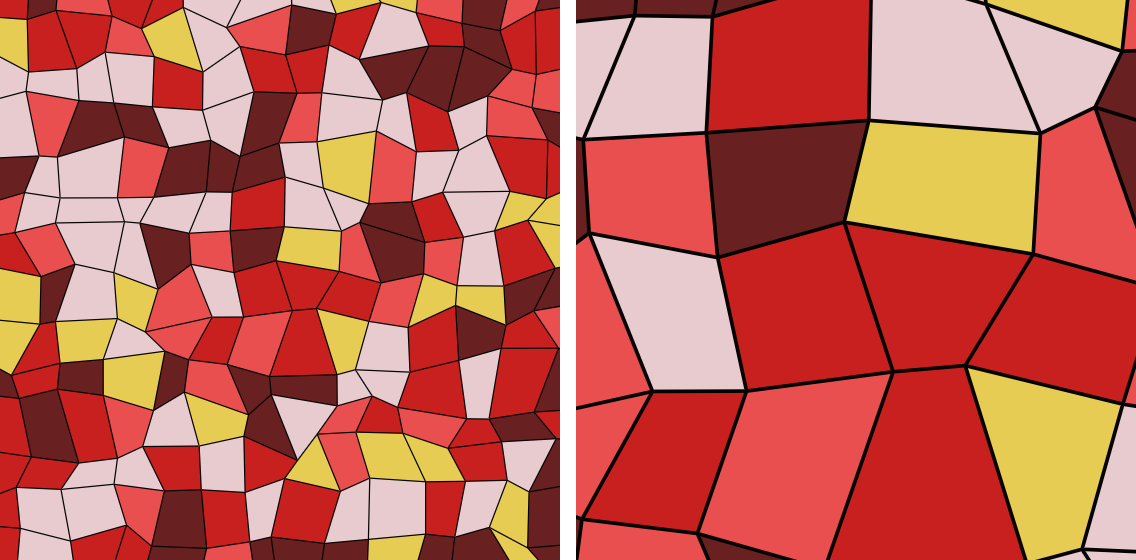
Left, the full canvas; right, a detail of the centre.
Give the GLSL for this pattern, as a Shadertoy shader.

```glsl
const float CELLS = 13.0;        // grid cells across the canvas
const float JITTER = 0.74;       // full range of corner displacement, in cells
const float LINE_HALF = 0.0011;  // half width of the lines, in canvas units

const vec3 RED    = vec3(0.785, 0.125, 0.122);
const vec3 CORAL  = vec3(0.918, 0.310, 0.310);
const vec3 PINK   = vec3(0.906, 0.796, 0.812);
const vec3 MAROON = vec3(0.406, 0.125, 0.128);
const vec3 YELLOW = vec3(0.906, 0.800, 0.325);
const vec3 INK    = vec3(0.020, 0.008, 0.008);

vec2 hash22(vec2 p) {
    vec3 q = fract(p.xyx * vec3(0.1031, 0.1030, 0.0973));
    q += dot(q, q.yzx + 33.33);
    return fract((q.xx + q.yz) * q.zy);
}

// Displaced grid corner
vec2 corner(vec2 id) {
    return id + (hash22(id + 17.0) - 0.5) * JITTER;
}

// Shuffled cell rank: a cubic permutation keeps the colour shares even
float cellRank(vec2 id) {
    int k = int(id.x) + 16 * int(id.y) + 40;
    int cube = (k * k % 257) * k % 257;
    return float(cube * 101 % 257) / 257.0;
}

vec3 tileColor(float rank) {
    if (rank < 0.215) return RED;
    if (rank < 0.485) return PINK;
    if (rank < 0.695) return MAROON;
    if (rank < 0.855) return YELLOW;
    return CORAL;
}

float segmentDistance(vec2 p, vec2 a, vec2 b) {
    vec2 ap = p - a, ab = b - a;
    return length(ap - ab * clamp(dot(ap, ab) / dot(ab, ab), 0.0, 1.0));
}

// True if a ray to the right of p crosses the edge a-b
bool crosses(vec2 p, vec2 a, vec2 b) {
    if ((a.y > p.y) == (b.y > p.y)) return false;
    return p.x < a.x + (b.x - a.x) * (p.y - a.y) / (b.y - a.y);
}

// Signed distance to the four-sided tile of a cell, negative inside
float tileDistance(vec2 p, vec2 id) {
    vec2 offsets[4] = vec2[4](vec2(0, 0), vec2(1, 0), vec2(1, 1), vec2(0, 1));
    float dist = 1e3;
    bool inside = false;
    vec2 a = corner(id + offsets[3]);
    for (int i = 0; i < 4; i++) {
        vec2 b = corner(id + offsets[i]);
        dist = min(dist, segmentDistance(p, a, b));
        if (crosses(p, a, b)) inside = !inside;
        a = b;
    }
    return inside ? -dist : dist;
}

void mainImage(out vec4 fragColor, in vec2 fragCoord) {
    float pixel = 1.0 / min(iResolution.x, iResolution.y);
    vec2 p = fragCoord * pixel * CELLS + 1.4;
    vec2 home = floor(p);

    // Find the tile around p and the nearest edge
    vec3 color = INK;
    float edge = 1e3;
    for (int y = -1; y <= 1; y++) {
        for (int x = -1; x <= 1; x++) {
            vec2 id = home + vec2(x, y);
            float d = tileDistance(p, id);
            if (d < 0.0) color = tileColor(cellRank(id));
            edge = min(edge, abs(d));
        }
    }

    // Antialiased ink lines
    float ink = clamp(0.5 + (LINE_HALF - edge / CELLS) / pixel, 0.0, 1.0);
    fragColor = vec4(mix(color, INK, ink), 1.0);
}
```
